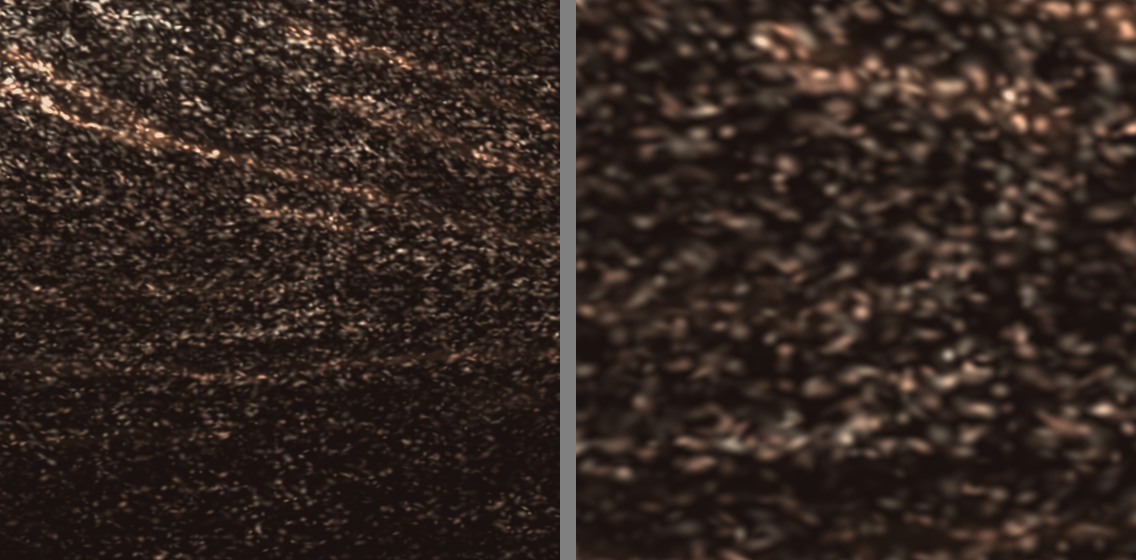
Left: the whole. Right: its middle third, enlarged.
Write a three.js fragment shader that draws this texture.

```glsl
// Dark, grainy brown fibres with glinting ridges that sweep down to the right
varying vec2 vUv;

float hash(vec2 p) {
  return fract(sin(dot(p, vec2(127.1, 311.7))) * 43758.5453);
}

float noise(vec2 p) {
  vec2 i = floor(p), f = fract(p);
  f = f * f * (3.0 - 2.0 * f);
  return mix(mix(hash(i), hash(i + vec2(1.0, 0.0)), f.x),
             mix(hash(i + vec2(0.0, 1.0)), hash(i + 1.0), f.x), f.y);
}

// Soft light along a line from a to b
float ridge(vec2 p, vec2 a, vec2 b, float width) {
  vec2 ab = b - a;
  float t = clamp(dot(p - a, ab) / dot(ab, ab), 0.0, 1.0);
  float d = length(p - a - ab * t) / width;
  return exp(-d * d);
}

// Elongated flecks, one per cell, each with its own tilt, strength and hue
vec3 flecks(vec2 uv, float cells, float tilt, float sparsity, float warmth) {
  vec2 p = uv * cells, home = floor(p);
  vec3 sum = vec3(0.0);
  for (int y = -1; y <= 1; y++) {
    for (int x = -1; x <= 1; x++) {
      vec2 cell = home + vec2(float(x), float(y));
      vec2 jitter = vec2(hash(cell + 3.7), hash(cell + 19.3));
      vec2 d = p - cell - 0.1 - 0.8 * jitter;
      float angle = tilt + (hash(cell + 41.1) - 0.5) * 1.1;
      float c = cos(angle), s = sin(angle);
      d = vec2(c * d.x + s * d.y, c * d.y - s * d.x);
      d /= vec2(mix(0.26, 0.56, hash(cell + 57.9)), mix(0.2, 0.32, hash(cell + 65.3)));
      float shape = max(exp(-0.5 * dot(d, d)) - 0.06, 0.0);
      float strength = pow(hash(cell + 73.3), sparsity);
      float hue = clamp(warmth + (hash(cell + 91.7) - 0.5) * 0.9, 0.0, 1.0);
      vec3 tint = mix(vec3(0.98, 0.97, 0.85), vec3(1.2, 0.86, 0.68), hue);
      sum += tint * shape * strength;
    }
  }
  return sum;
}

void main() {
  vec2 p = vUv;
  float slanted = smoothstep(0.42, 0.75, p.y);
  float tilt = mix(0.06 * p.x, -0.4, slanted);

  // Streaks follow the flow: level below, slanted above, broad and fine
  vec2 wave = vec2(0.0, 0.012 * sin(p.x * 6.0) + 0.014 * noise(p * 11.0));
  vec2 level = p + wave, slant = p + wave + vec2(0.0, 0.4 * p.x);
  float broad = mix(noise(level * vec2(4.0, 24.0)),
                    noise(slant * vec2(5.0, 25.0) + 50.0), slanted);
  float fine = mix(noise(level * vec2(17.0, 75.0) + 7.0),
                   noise(slant * vec2(15.0, 70.0) + 80.0), slanted);
  float patches = noise(p * vec2(14.0, 22.0) + 9.0);

  // Upper sweeping ridges
  vec2 q = p;
  q.y += (noise(p * 13.0) - 0.5) * 0.022;
  float sweep = ridge(q, vec2(0.0, 0.92), vec2(0.28, 0.76), 0.018);
  sweep += ridge(q, vec2(0.28, 0.76), vec2(0.66, 0.645), 0.013) * 0.85;
  sweep += ridge(q, vec2(-0.02, 0.855), vec2(0.27, 0.735), 0.011);
  sweep += ridge(q, vec2(0.45, 0.65), vec2(0.62, 0.585), 0.011) * 0.75;
  sweep += ridge(q, vec2(0.52, 0.955), vec2(0.72, 0.89), 0.015) * 0.75;
  sweep += ridge(q, vec2(0.72, 0.89), vec2(1.0, 0.77), 0.012) * 0.55;
  sweep += ridge(q, vec2(0.6, 0.83), vec2(0.86, 0.72), 0.013) * 0.7;
  sweep += ridge(q, vec2(0.86, 0.72), vec2(1.0, 0.69), 0.014) * 0.7;
  sweep += ridge(q, vec2(0.66, 0.645), vec2(1.0, 0.57), 0.013) * 0.4;
  sweep *= mix(0.55, 1.3, fine);

  // Lower level ridges
  float band = ridge(q, vec2(0.0, 0.35), vec2(0.48, 0.32), 0.01) * 0.6;
  band += ridge(q, vec2(0.5, 0.34), vec2(0.72, 0.365), 0.01) * 0.7;
  band += ridge(q, vec2(0.72, 0.365), vec2(1.0, 0.365), 0.01);
  band += ridge(q, vec2(0.0, 0.475), vec2(0.52, 0.49), 0.011) * 0.5;
  band += ridge(q, vec2(0.85, 0.28), vec2(0.95, 0.29), 0.022) * 0.5;
  band += ridge(q, vec2(0.0, 0.215), vec2(0.4, 0.22), 0.009) * 0.4;
  band *= mix(0.3, 1.4, fine);

  // Overall light, brightest at the upper left and fading to the bottom
  vec2 away = (p - vec2(0.14, 0.94)) * vec2(2.2, 6.0);
  float corner = exp(-dot(away, away));
  float light = mix(0.25, 0.37, smoothstep(0.0, 0.5, p.y)) + 0.3 * corner;
  light *= mix(0.4, 1.45, broad) * mix(0.4, 1.6, fine) * mix(0.75, 1.25, patches);
  light += 0.5 * sweep * mix(0.7, 1.3, patches) + 0.2 * band;

  float sparsity = mix(8.0, 2.7, smoothstep(0.0, 0.5, p.y));
  float warmth = 0.5 - 0.3 * corner * (1.0 - sweep) + 0.25 * sweep + 0.25 * band;
  vec3 grain = flecks(p, 84.0, tilt, sparsity, warmth);
  grain += flecks(p + vec2(0.37, 0.61), 113.0, tilt, sparsity, warmth) * 0.85;

  // Dark ground, a warm sheen on the ridges and streaks, then the flecks
  vec3 color = vec3(0.098, 0.066, 0.057);
  color += vec3(0.15, 0.1, 0.065) * (sweep + 0.55 * band);
  color += vec3(0.07, 0.06, 0.05) * corner * fine;
  color += grain * light;
  gl_FragColor = vec4(min(color, vec3(0.92, 0.84, 0.76)), 1.0);
}
```
